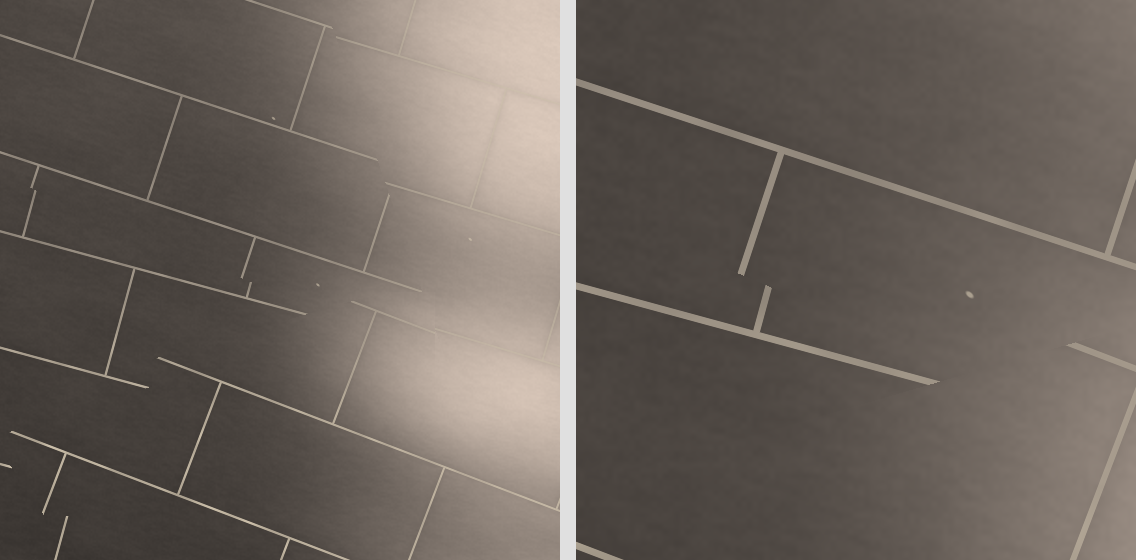
Left: the whole. Right: its middle third, enlarged.
This texture is drawn by a Shadertoy shader. Its source:

```glsl
// Slanted dark floor tiles in running bond with broken pale joints and soft glare from the right.

struct Layout { float angle; vec2 tile; vec2 origin; };

float hash(vec2 p) {
    return fract(sin(dot(p, vec2(127.1, 311.7))) * 43758.5453);
}

float noise(vec2 p) {
    vec2 i = floor(p), f = fract(p);
    f = f * f * (3.0 - 2.0 * f);
    return mix(mix(hash(i), hash(i + vec2(1, 0)), f.x),
               mix(hash(i + vec2(0, 1)), hash(i + vec2(1, 1)), f.x), f.y);
}

vec2 rotate(vec2 p, float angle) {
    float c = cos(angle), s = sin(angle);
    return vec2(c * p.x + s * p.y, c * p.y - s * p.x);
}

// Elliptical light spot, tilted along the rows
float spot(vec2 p, vec2 center, vec2 radius) {
    vec2 q = rotate(p - center, 0.3) / radius;
    return exp(-dot(q, q));
}

// Upper edge of the lower right patch of floor
float lowerSeam(float x) {
    if (x < 0.016) return 2.0;
    if (x < 0.272) return 0.777 - 0.32 * x;
    return x < 0.777 ? max(0.72 - 0.29 * x, 0.522) : 0.715;
}

// The floor is four patches whose joints do not quite meet
Layout patchAt(vec2 p) {
    Layout upperLeft  = Layout(0.3194, vec2(0.407, 0.1985), vec2(0.362, 0.0595));
    Layout lowerLeft  = Layout(0.2653, vec2(0.414, 0.2005), vec2(0.3574, 0.3984));
    Layout lowerRight = Layout(0.3648, vec2(0.427, 0.2171), vec2(0.8255, 0.2786));
    Layout upperRight = Layout(0.2915, vec2(0.402, 0.224), vec2(0.9115, -0.109));
    bool corner = p.x < 0.3 && p.y > min(0.804 + 1.48 * p.x, 0.921);
    if (corner) return lowerLeft;
    if (p.y > lowerSeam(p.x)) return lowerRight;
    if (p.x > 0.577 + 0.34 * p.y) return upperRight;
    if (p.y > 0.3125 + 0.427 * p.x) return lowerLeft;
    return upperLeft;
}

// Distance to the nearest joint in x, tile index in yz
vec3 runningBond(vec2 p, Layout l) {
    vec2 q = (rotate(p, l.angle) - l.origin) / l.tile;
    q.x += 0.5 * mod(floor(q.y), 2.0);
    vec2 edge = (0.5 - abs(fract(q) - 0.5)) * l.tile;
    return vec3(min(edge.x, edge.y), floor(q));
}

// Strength of the glare, from 0 to 1
float glare(vec2 p, float gain) {
    float g = 0.08 * p.x + 0.6 * smoothstep(0.4, 1.05, p.x);
    g += 1.15 * spot(p, vec2(1.0, 0.05), vec2(0.34, 0.28));
    g += 0.7 * spot(p, vec2(0.97, 0.28), vec2(0.18, 0.15));
    g += 1.2 * spot(p, vec2(0.91, 0.7), vec2(0.25, 0.12));
    return 1.0 - exp(-g * gain);
}

// Sparse pale flecks, one at most per cell
float flecks(vec2 p, float cells, float pixel) {
    vec2 cell = floor(p * cells);
    vec2 center = (cell + 0.2 + 0.6 * vec2(hash(cell + 3.1), hash(cell + 7.7))) / cells;
    float d = length(rotate(p - center, 0.7) * vec2(0.7, 1.3));
    return step(0.94, hash(cell + 1.7)) * (1.0 - smoothstep(0.001, 0.002 + pixel, d));
}

void mainImage(out vec4 fragColor, in vec2 fragCoord) {
    const vec3 warmTint = vec3(1.09, 1.0, 0.93);
    const vec3 groutDim = vec3(0.62, 0.58, 0.53);
    const vec3 groutBright = vec3(0.84, 0.79, 0.70);

    vec2 p = fragCoord / iResolution.xy;
    p.y = 1.0 - p.y; // measured downward from the top
    float pixel = 1.0 / iResolution.y;

    vec3 bond = runningBond(p, patchAt(p));
    float light = glare(p, 0.97 + 0.06 * hash(bond.yz));

    // Tile surface with mottling and fine grain
    vec2 along = rotate(p, 0.3);
    float tone = mix(mix(0.285, 0.215, p.y), 0.86, light);
    tone += 0.022 * (noise(along * vec2(9.0, 22.0)) - 0.5);
    tone += 0.016 * (noise(along * vec2(70.0, 180.0)) - 0.5);
    tone += 0.014 * (noise(p * 300.0) - 0.5);
    vec3 color = tone * warmTint;

    // Worn joints, thinner and fainter under the glare
    float halfWidth = mix(0.0021, 0.0014, light);
    float joint = 1.0 - smoothstep(halfWidth - 0.6 * pixel, halfWidth + 0.6 * pixel, bond.x);
    float wear = 0.75 + 0.25 * noise(p * 45.0);
    vec3 grout = mix(groutDim, groutBright, max(light, smoothstep(0.35, 0.85, p.y)));
    color *= 1.0 - 0.06 * exp(-bond.x / 0.006);
    color = mix(color, grout, joint * wear * mix(0.95, 0.55, light));

    color = mix(color, groutBright, 0.6 * flecks(p, 11.0, pixel));
    fragColor = vec4(color, 1.0);
}
```
